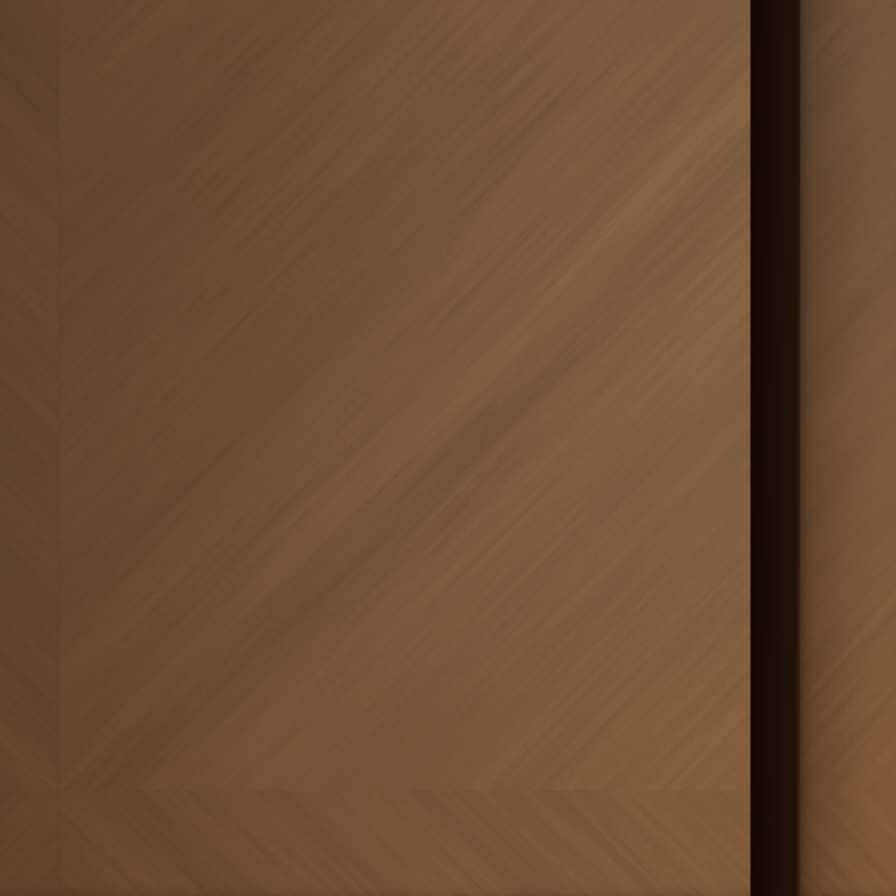
Reproduce this texture procedurally as a WebGL 1 fragment shader.

```glsl
precision highp float;
// Folded wood veneer panels with diagonal grain, split by a dark vertical groove.

uniform vec2 u_resolution;

#define SEAM vec2(0.066, 0.118)
#define GROOVE_LEFT 0.8375
#define GROOVE_RIGHT 0.8935
#define SHADE_WOOD vec3(0.385, 0.270, 0.180)
#define LIT_WOOD vec3(0.505, 0.368, 0.250)
#define GROOVE_DARK vec3(0.070, 0.030, 0.010)
#define GROOVE_BROWN vec3(0.125, 0.065, 0.025)
#define STREAK_AMOUNT 0.085
#define FIBRE_AMOUNT 0.050
#define SPECKLE_AMOUNT 0.022

float hash(vec2 p) {
  vec3 q = fract(p.xyx * 0.1031);
  q += dot(q, q.yzx + 33.33);
  return fract((q.x + q.y) * q.z);
}

float noise(vec2 p) {
  vec2 cell = floor(p);
  vec2 f = fract(p);
  f = f * f * (3.0 - 2.0 * f);
  float low = mix(hash(cell), hash(cell + vec2(1.0, 0.0)), f.x);
  float high = mix(hash(cell + vec2(0.0, 1.0)), hash(cell + 1.0), f.x);
  return mix(low, high, f.y);
}

float band(float across, float centre, float width) {
  float d = (across - centre) / width;
  return exp(-d * d);
}

// Brightness factor of the grain: x runs across the fibres, y along them.
float grain(vec2 g, float fineness) {
  float streaks = 0.0;
  float weight = 0.5;
  vec2 scale = vec2(9.0, 1.2);
  for (int i = 0; i < 4; i++) {
    streaks += weight * (noise(g * scale + float(i) * 17.3) - 0.5);
    scale *= vec2(2.1, 1.5);
    weight *= 0.62;
  }
  float fibres = noise(g * vec2(125.0 * fineness, 7.0) + 51.0) - 0.5;
  fibres += 0.6 * (noise(g * vec2(230.0 * fineness, 16.0) + 83.0) - 0.5);
  float patches = 0.45 + 0.9 * noise(g * vec2(5.0, 2.5) + 29.0);
  return 1.0 + STREAK_AMOUNT * streaks * 1.3 + FIBRE_AMOUNT * fibres * patches;
}

// Broad dark and light strips of veneer on the main panel.
float strips(float across) {
  float light = band(across, 0.0, 0.025) + band(across, 0.17, 0.060);
  float dark = band(across, -0.21, 0.045) + band(across, 0.06, 0.028)
             + band(across, 0.40, 0.035);
  return 1.0 + 0.025 * light - 0.035 * dark;
}

vec3 mainPanel(vec2 uv, vec2 pixel) {
  vec2 fromSeam = uv - SEAM;
  vec2 folded = abs(fromSeam);
  vec2 g = vec2(folded.x - folded.y, folded.x + folded.y);
  g.y += 3.0 * step(fromSeam.x, 0.0) + 7.0 * step(fromSeam.y, 0.0);

  // Light grows towards the groove and falls off at the upper left.
  float light = smoothstep(-0.25, 0.90, uv.x + 0.10 * (0.5 - uv.y));
  vec3 wood = mix(SHADE_WOOD * 0.95, LIT_WOOD, light);
  wood *= grain(g, 1.0) * mix(1.0, strips(g.x), 0.9);

  // Seam shading: the turned veneer catches slightly less light.
  float leftSide = 1.0 - smoothstep(-pixel.x, pixel.x, fromSeam.x);
  float lowerSide = 1.0 - smoothstep(-pixel.y, pixel.y, fromSeam.y);
  wood *= 1.0 - 0.035 * leftSide - 0.025 * lowerSide;
  wood *= 1.0 - 0.025 * band(fromSeam.x, 0.0, 0.003);
  return wood;
}

vec3 sidePanel(vec2 uv) {
  vec2 folded = vec2(uv.x - GROOVE_RIGHT, abs(uv.y - SEAM.y));
  vec2 g = vec2(folded.x - 0.86 * folded.y, folded.x + folded.y) + 11.0;
  float light = smoothstep(-0.045, 0.10, folded.x);
  vec3 wood = mix(SHADE_WOOD * 0.92, LIT_WOOD * 0.955, light);
  wood *= mix(vec3(1.02, 0.99, 0.95), vec3(0.93, 0.95, 0.97),
              smoothstep(0.35, 1.0, uv.y));
  wood *= grain(g, 0.85);
  return wood * (1.0 - 0.28 * exp(-max(folded.x, 0.0) / 0.007));
}

vec3 groove(vec2 uv) {
  float across = (uv.x - GROOVE_LEFT) / (GROOVE_RIGHT - GROOVE_LEFT);
  vec3 color = mix(GROOVE_DARK, GROOVE_BROWN, smoothstep(0.0, 0.85, across));
  color *= 0.94 + 0.12 * noise(uv * vec2(90.0, 12.0));
  // Thin warm reflection along the right lip, stronger lower down.
  float lip = band(uv.x, GROOVE_RIGHT - 0.0015, 0.0022);
  return color + vec3(0.12, 0.065, 0.03) * lip * (1.0 - 0.75 * uv.y);
}

void main() {
  vec2 uv = gl_FragCoord.xy / u_resolution;
  vec2 pixel = 1.0 / u_resolution;

  float inGroove = smoothstep(-pixel.x, pixel.x, uv.x - GROOVE_LEFT);
  float pastGroove = smoothstep(-pixel.x, pixel.x, uv.x - GROOVE_RIGHT);
  vec3 wood = mix(mainPanel(uv, pixel), sidePanel(uv), pastGroove);

  // Warm tint at the base, faint speckle, and a dark lower edge.
  wood *= mix(vec3(1.01, 0.98, 0.93), vec3(1.0), smoothstep(0.0, 0.45, uv.y));
  wood *= 1.0 + SPECKLE_AMOUNT * (noise(uv * 260.0) - 0.5);
  wood *= 1.0 - 0.12 * exp(-uv.y / 0.005);

  vec3 color = mix(wood, groove(uv), inGroove * (1.0 - pastGroove));
  gl_FragColor = vec4(color, 1.0);
}
```
